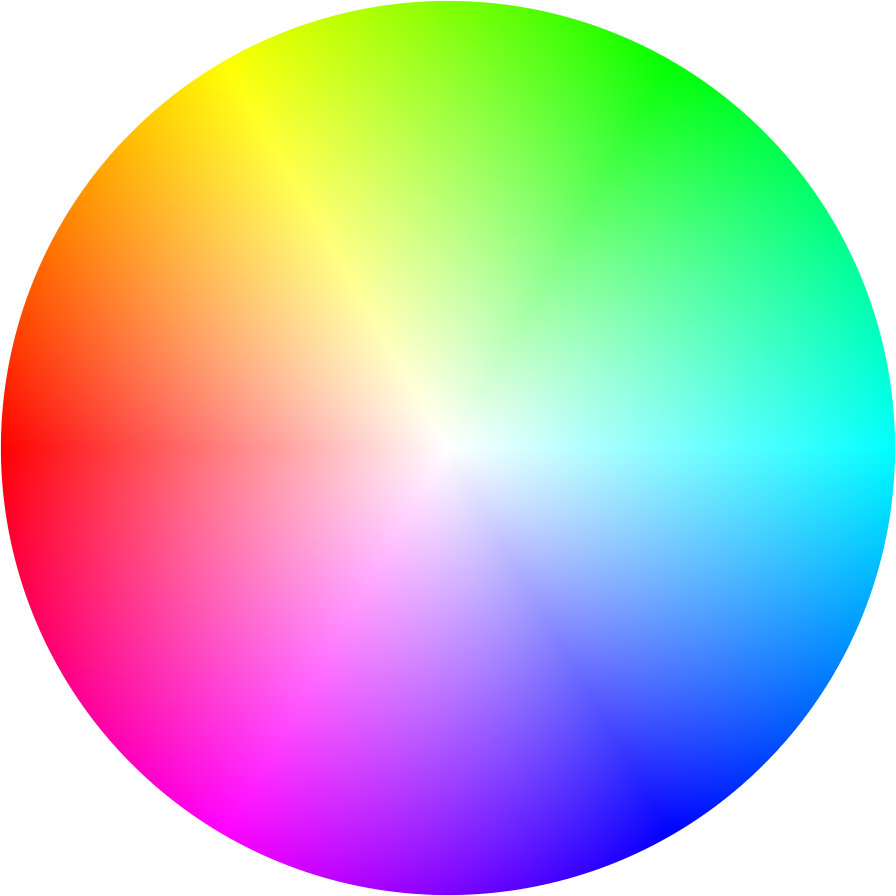
Reproduce this background procedurally as a Shadertoy shader.

```glsl
const float TAU = 6.2831853;
const vec2 WHEEL_CENTER = vec2(0.5);
const float WHEEL_RADIUS = 0.499;
const float HUE_OFFSET = 0.5;          // puts red on the left
const vec3 BACKGROUND = vec3(1.0);

// Fully saturated colour for a hue in turns
vec3 hueColor(float hue) {
    vec3 ramp = abs(fract(hue + vec3(0.0, 2.0, 1.0) / 3.0) * 6.0 - 3.0) - 1.0;
    return clamp(ramp, 0.0, 1.0);
}

void mainImage(out vec4 fragColor, in vec2 fragCoord) {
    // Canvas units, centred so the wheel stays round
    float canvasSize = min(iResolution.x, iResolution.y);
    vec2 offset = (fragCoord - WHEEL_CENTER * iResolution.xy) / canvasSize;
    float pixel = 1.0 / canvasSize;
    float radius = length(offset);

    // Hue runs clockwise, saturation grows from the centre to the rim
    float angle = radius > 0.0 ? atan(offset.y, offset.x) : 0.0;
    float hue = HUE_OFFSET - angle / TAU;
    float saturation = min(radius / WHEEL_RADIUS, 1.0);
    vec3 wheel = mix(vec3(1.0), hueColor(hue), saturation);

    // Smooth rim against the background
    float coverage = clamp(0.5 - (radius - WHEEL_RADIUS) / pixel, 0.0, 1.0);
    fragColor = vec4(mix(BACKGROUND, wheel, coverage), 1.0);
}
```
